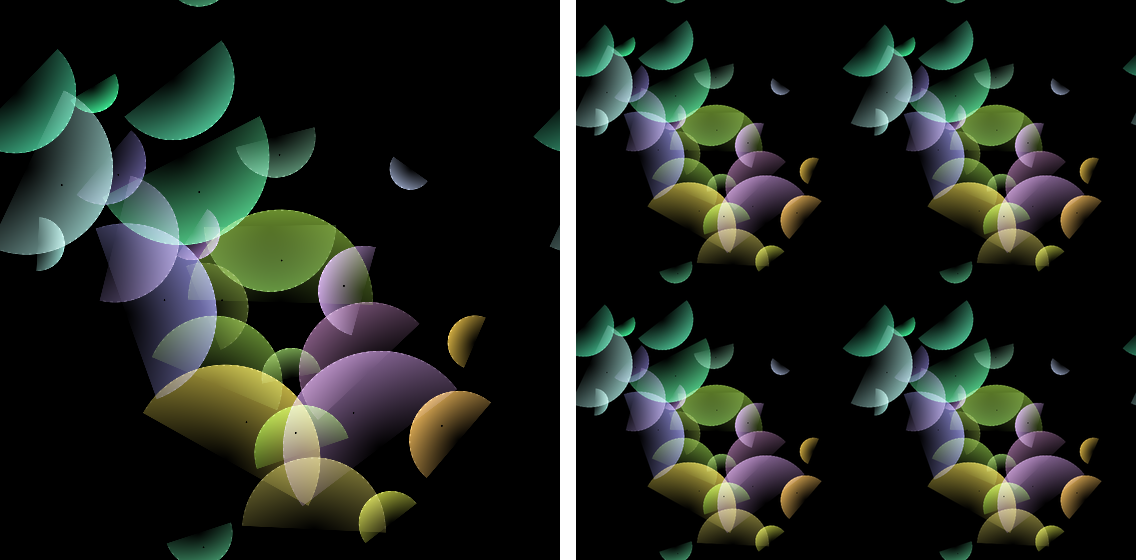
Left: one tile. Right: repeated 2 by 2.
Reproduce this background procedurally as a Shadertoy shader.

```glsl
// Glowing half discs scattered along a diagonal on black, arcs facing the centre.
#define COUNT 27
#define RADIUS_MIN 0.040
#define RADIUS_MAX 0.180
#define BAND_START vec2(0.09, 0.91)
#define BAND_END vec2(0.76, 0.09)
#define BAND_WIDTH 0.24
#define OUTLIER_REACH 0.27
#define AXIS_WEIGHT 0.65
#define DIM_LEVEL 0.42
#define RIM_WIDTH 0.0022
#define DOT_RADIUS 0.0016

const vec3 PALETTE[6] = vec3[6](
    vec3(0.30, 0.85, 0.64),   // emerald
    vec3(0.60, 0.88, 0.80),   // pale aqua
    vec3(0.66, 0.58, 0.84),   // violet
    vec3(0.50, 0.74, 0.28),   // leaf
    vec3(0.86, 0.62, 0.84),   // pink
    vec3(0.89, 0.80, 0.32));  // gold

// Evenly spread sequence in 0..1.
float spread(float i, float stepSize, float phase) {
    return fract(i * stepSize + phase);
}

vec2 rotate(vec2 v, float a) {
    float c = cos(a), s = sin(a);
    return vec2(c * v.x - s * v.y, s * v.x + c * v.y);
}

// Coverage of a crisp edge, positive distance is inside.
float edge(float inside, float pixel) {
    return clamp(0.5 + 2.0 * inside / pixel, 0.0, 1.0);
}

// Half disc: x is the glow rising from the flat side to the arc, y the sparkling rim.
vec2 halfDisc(vec2 p, vec2 facing, float radius, float pixel) {
    float dist = length(p);
    float depth = dot(p, facing);
    float mask = edge(radius - dist, pixel) * edge(depth, pixel);
    float glow = clamp(mix(dist, depth, AXIS_WEIGHT) / radius, 0.0, 1.0);
    float beads = sin(atan(p.y, p.x + 1e-6) * floor(radius * 500.0));
    float rim = edge(dist - radius + RIM_WIDTH, pixel) * smoothstep(0.2, 0.6, beads);
    return mask * vec2(glow, rim * glow);
}

void mainImage(out vec4 fragColor, in vec2 fragCoord) {
    vec2 uv = fragCoord / iResolution.xy;
    float pixel = 1.0 / min(iResolution.x, iResolution.y);
    vec2 across = normalize(vec2(0.78, 0.63));
    vec3 unlit = vec3(1.0);
    float holes = 1.0;

    for (int n = 0; n < COUNT; n++) {
        float i = float(n);
        float along = (i + 0.5) / float(COUNT);

        // Placement: a diagonal band with a few small strays on its upper side
        float side = 2.0 * spread(i, 0.618, 0.3) - 1.0;
        float stray = pow(max(side, 0.0), 6.0);
        vec2 center = mix(BAND_START, BAND_END, along)
                    + across * (BAND_WIDTH * side + OUTLIER_REACH * stray);
        float size = pow(spread(i, 0.755, 0.6), 1.4);
        float radius = mix(RADIUS_MIN, RADIUS_MAX, size) * (1.0 - 0.5 * stray);

        // Direction: towards the canvas centre, slightly turned
        vec2 facing = normalize(vec2(0.5001) - center);
        facing = rotate(facing, 0.5 * (spread(i, 0.414, 0.2) - 0.5));

        // Colour: hue drifts along the band, some discs are dimmer
        float hue = along + 0.35 * (spread(i, 0.57, 0.1) - 0.5);
        vec3 tint = PALETTE[int(clamp(hue * 6.0, 0.0, 5.0))];
        tint += 0.07 * sin(i * vec3(2.1, 3.7, 5.3));
        tint *= mix(DIM_LEVEL, 1.0, sqrt(spread(i, 0.732, 0.5)));

        // Wrapped offset keeps the tile seamless; screen blending
        vec2 offset = uv - center;
        offset -= round(offset);
        vec2 light = halfDisc(offset, facing, radius, pixel);
        unlit *= 1.0 - clamp(tint * light.x + 0.2 * light.y, 0.0, 1.0);

        // Pinholes on the axis of every other disc
        float dotDist = length(offset - 0.45 * radius * facing);
        holes *= 1.0 - mod(i, 2.0) * edge(DOT_RADIUS - dotDist, pixel);
    }
    fragColor = vec4((1.0 - unlit) * holes, 1.0);
}
```
